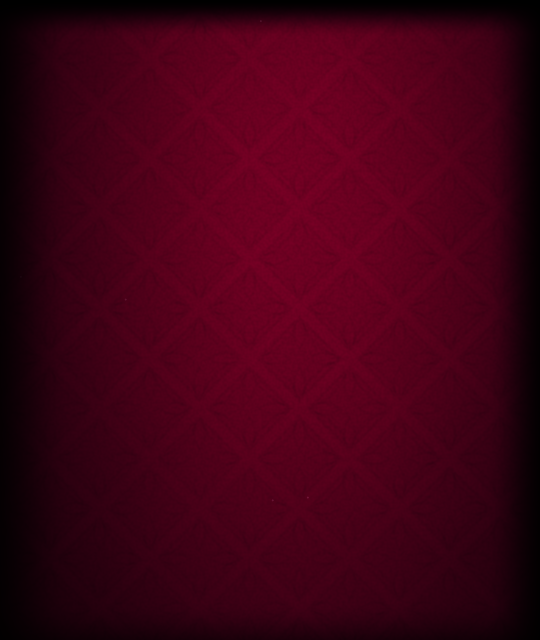
Reproduce this texture procedurally as a Shadertoy shader.

```glsl
// Dark crimson damask cloth: a diagonal lattice of soft raised bands with
// almond petals fanning from each crossing. The tone comes from an off-centre
// Gaussian glow and soft black borders; gradient noise gives the woven grain.

float hash(vec2 p) {
    vec3 q = fract(vec3(p.xyx) * 0.1031);
    q += dot(q, q.yzx + 33.33);
    return fract((q.x + q.y) * q.z);
}

vec2 gradient(vec2 cell) {
    float angle = 6.2832 * hash(cell);
    return vec2(cos(angle), sin(angle));
}

float gradientNoise(vec2 p) {
    vec2 i = floor(p), f = fract(p);
    vec2 w = f * f * f * (f * (f * 6.0 - 15.0) + 10.0);
    vec2 e = vec2(0.0, 1.0);
    float low = mix(dot(gradient(i), f),
                    dot(gradient(i + e.yx), f - e.yx), w.x);
    float high = mix(dot(gradient(i + e.xy), f - e.xy),
                     dot(gradient(i + e.yy), f - e.yy), w.x);
    return mix(low, high, w.y);
}

vec2 rotate(vec2 p, float a) {
    return vec2(cos(a) * p.x - sin(a) * p.y, sin(a) * p.x + cos(a) * p.y);
}

// Approximate distance to an almond standing on the y axis, 0.30 tall
float petal(vec2 p) {
    return length(vec2(abs(p.x) + 0.177, p.y)) - 0.232;
}

float stroke(float d, float width) {
    return 1.0 - smoothstep(0.0, width, abs(d));
}

// Signed relief of the lattice: bands are positive, creases negative
float damask(vec2 p) {
    vec2 q = (p - vec2(0.390, 0.596)) / 0.15625;
    vec2 diagonal = fract(vec2(q.x + q.y, q.x - q.y)) - 0.5;

    // Bands between neighbouring diamonds, each with a dark crease
    vec2 toBand = 0.5 - abs(diagonal);
    float nearest = min(toBand.x, toBand.y);
    float relief = 0.55 * (1.0 - smoothstep(0.045, 0.085, nearest));
    relief -= 0.60 * stroke(nearest - 0.095, 0.035);

    // Fold the diamond so one petal fan serves all four corners
    vec2 d = abs(0.5 * vec2(diagonal.x + diagonal.y, diagonal.x - diagonal.y));
    if (d.x > d.y) d = d.yx;
    vec2 corner = vec2(d.x, 0.5 - d.y);
    float inside = smoothstep(0.09, 0.13, nearest);
    for (int i = 0; i < 2; i++) {
        float shape = petal(rotate(corner, 0.52 * float(i)) - vec2(0.0, 0.25));
        relief -= inside * 0.60 * stroke(shape, 0.026);
        relief += inside * 0.15 * (1.0 - smoothstep(-0.03, 0.0, shape));
    }

    // Fine veins, shaded deeper towards the crossing
    float reach = length(corner);
    float veins = 0.5 + 0.5 * cos(24.0 * atan(corner.x, corner.y));
    relief -= 0.55 * inside * veins * (1.0 - smoothstep(0.12, 0.29, reach));

    // Small rosette in the middle of the diamond
    float middle = length(d);
    relief -= 0.30 * stroke(middle - 0.07 - 0.02 * cos(8.0 * atan(d.x, d.y)), 0.025);
    return relief;
}

void mainImage(out vec4 fragColor, in vec2 fragCoord) {
    vec2 uv = fragCoord / iResolution.xy;
    vec2 p = fragCoord / iResolution.y;

    // Broad glow, right of centre and high
    vec2 away = uv - vec2(0.55, 0.70);
    float light = 0.437 * exp(-away.x * away.x / 0.266 - away.y * away.y / 0.70);

    // Black borders, tightest at the top
    light *= smoothstep(-0.05, 0.13, uv.x) * smoothstep(-0.02, 0.10, 1.0 - uv.x);
    light *= smoothstep(0.0, 0.06, 1.0 - uv.y) * smoothstep(-0.06, 0.06, uv.y);

    // Worn patches vary the strength of the pattern
    float wear = 0.8 + 0.5 * gradientNoise(p * 5.0 + 3.0);
    float grain = gradientNoise(p * 230.0) + 0.6 * gradientNoise(p * 115.0 + 17.0);
    float mottling = gradientNoise(p * 9.0 + 40.0);
    light *= 1.0 + 0.085 * wear * damask(p) + 0.085 * grain + 0.03 * mottling;

    // Crimson, turning slightly plum in the shade
    float shade = 1.0 - smoothstep(0.05, 0.40, light);
    vec3 color = light * vec3(1.0, 0.004, 0.305 + 0.07 * shade);

    // A few pale lint specks
    vec2 cell = floor(p * 24.0);
    vec2 spot = 0.2 + 0.6 * vec2(hash(cell + 7.0), hash(cell + 19.0));
    float speck = 1.0 - smoothstep(0.015, 0.055, length(fract(p * 24.0) - spot));
    color += speck * step(0.98, hash(cell + 31.0)) * light * vec3(0.35, 0.25, 0.35);

    fragColor = vec4(color, 1.0);
}
```
